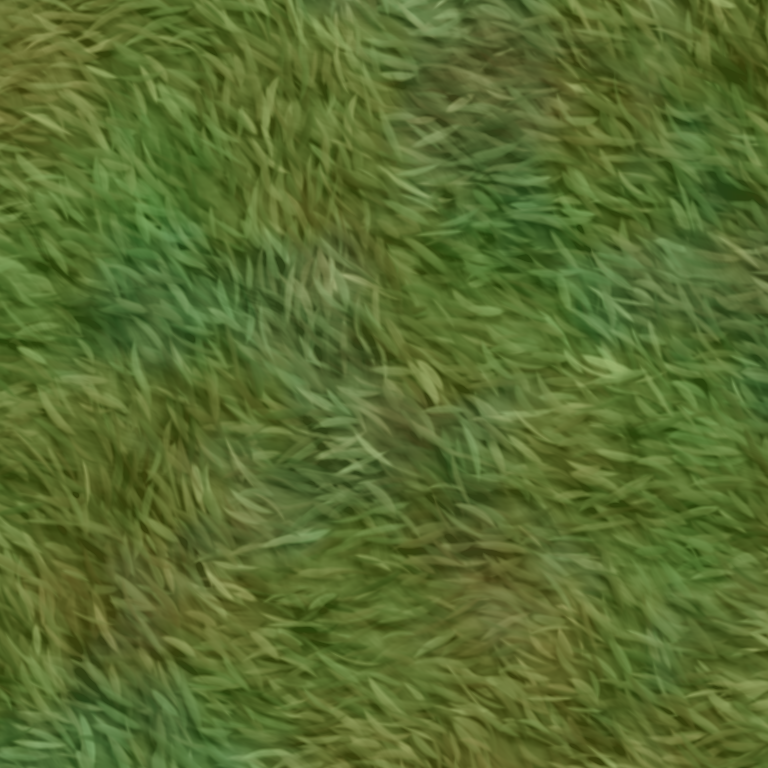
This texture is drawn by a Shadertoy shader. Its source:

```glsl
// Soft, slightly blurred meadow grass seen from above.
// Layers of scattered, bent blades with faint shadows are painted over streaky
// noise; the resulting tone and warmth are then mapped to greens.

const int   LAYERS      = 9;
const float CELL        = 0.052;   // spacing of blades in one layer
const float LEAN        = -0.62;   // main blade direction, radians
const float SWIRL       = 1.5;     // drift of direction between tufts
const float SCATTER     = 1.3;     // random spread of direction
const float SOFTNESS    = 0.0030;  // blur of blade edges
const float OPACITY     = 0.72;
const float SHADOW      = 0.09;
const float CONTRAST    = 1.15;
const vec3  DARK_GREEN  = vec3(0.235, 0.305, 0.080);
const vec3  MID_GREEN   = vec3(0.375, 0.455, 0.195);
const vec3  LIGHT_GREEN = vec3(0.515, 0.595, 0.335);
const vec3  WARM_SHIFT  = vec3(0.065, -0.012, 0.004);
const vec3  COOL_SHIFT  = vec3(-0.020, 0.004, 0.045);

vec4 hash4(vec2 p) {
    vec4 q = fract(p.xyxy * vec4(0.1031, 0.1030, 0.0973, 0.1099));
    q += dot(q, q.wzxy + 33.33);
    return fract((q.xxyz + q.yzzw) * q.zywx);
}

float noise(vec2 p) {
    vec2 i = floor(p), f = fract(p);
    f = f * f * (3.0 - 2.0 * f);
    float low  = mix(hash4(i).x, hash4(i + vec2(1, 0)).x, f.x);
    float high = mix(hash4(i + vec2(0, 1)).x, hash4(i + vec2(1, 1)).x, f.x);
    return mix(low, high, f.y);
}

float fbm(vec2 p) {
    float sum = 0.0, amp = 0.5;
    for (int i = 0; i < 4; i++) {
        sum += amp * noise(p);
        p = mat2(0.8, 0.6, -0.6, 0.8) * p * 2.03 + 7.1;
        amp *= 0.5;
    }
    return sum / 0.9375;
}

vec2 rotate(vec2 p, float angle) {
    float c = cos(angle), s = sin(angle);
    return vec2(c * p.x + s * p.y, c * p.y - s * p.x);
}

// Noise stretched along the main direction of the blades, -0.5 to 0.5
float streaks(vec2 uv, float scale) {
    vec2 warp = vec2(noise(uv * 9.0), noise(uv * 9.0 + 31.0)) * 0.07;
    return fbm(rotate(uv + warp, LEAN) * vec2(0.38, 1.0) * scale) - 0.5;
}

// Paints one layer of blades over paint = (tone, warmth)
vec2 bladeLayer(vec2 paint, vec2 uv, float layer) {
    vec2 p = rotate(uv, layer * 1.7) / CELL + layer * 5.37;
    vec2 home = floor(p);
    for (int y = -1; y <= 1; y++)
    for (int x = -1; x <= 1; x++) {
        vec2 id = home + vec2(x, y);
        vec4 place = hash4(id + layer * 17.0);
        vec4 look  = hash4(id + layer * 29.0 + 101.0);
        vec2 root = rotate((id + place.xy - layer * 5.37) * CELL, -layer * 1.7);

        // Blade frame: x runs along the blade, y across it
        float angle = LEAN + SWIRL * (noise(root * 5.0 + 3.0) - 0.5)
                    + SCATTER * (place.z - 0.5);
        float halfLength = CELL * mix(0.45, 0.90, place.w);
        vec2 q = rotate(uv - root, angle);
        float along = q.x / halfLength;
        float across = q.y + (look.x - 0.5) * 0.5 * halfLength * along * along;

        // Tapered body and a broader shadow below it
        float width = mix(0.0026, 0.0068, look.y) * max(1.0 - along * along, 0.0);
        float ends = 1.0 - smoothstep(0.6, 1.0, abs(along));
        float body = ends * (1.0 - smoothstep(-SOFTNESS, SOFTNESS, abs(across) - width));
        float shade = ends * (1.0 - smoothstep(0.0, 0.007, abs(across + 0.006) - width));

        float tone = 0.60 + 0.72 * (look.z - 0.5) + 0.24 * smoothstep(0.93, 1.0, look.z);
        tone += 0.35 * (noise(root * 11.0 + 50.0) - 0.5);
        tone += 0.10 * clamp(across / 0.005, -1.0, 1.0) - 0.06 * along;
        paint.x -= SHADOW * shade;
        paint = mix(paint, vec2(tone, look.w - 0.5), body * OPACITY);
    }
    return paint;
}

void mainImage(out vec4 fragColor, in vec2 fragCoord) {
    vec2 uv = fragCoord / iResolution.y;

    // Shaded undergrowth, then blades from bottom to top
    vec2 paint = vec2(0.42 + 0.9 * streaks(uv, 34.0), 0.0);
    for (int i = 0; i < LAYERS; i++)
        paint = bladeLayer(paint, uv, float(i) + 1.0);

    // Tufts, small gaps and fine mottling
    float tone = 0.5 + CONTRAST * (paint.x - 0.5);
    tone += 0.40 * (fbm(uv * 6.0 + 12.0) - 0.5);
    tone += 0.45 * streaks(uv + 4.0, 48.0);
    tone -= 0.35 * smoothstep(0.12, 0.30, streaks(uv + 9.0, 26.0));
    tone = clamp(tone, -0.15, 1.35);

    // Tone to green, then warm olive and cool bluish patches
    vec3 color = tone < 0.5 ? mix(DARK_GREEN, MID_GREEN, tone * 2.0)
                            : mix(MID_GREEN, LIGHT_GREEN, tone * 2.0 - 1.0);
    float warmth = 2.6 * (fbm(uv * 4.5 + 21.0) - 0.5) + 0.7 * paint.y;
    float coolness = smoothstep(0.52, 0.75, fbm(uv * 5.0 + 63.0));
    color += WARM_SHIFT * clamp(warmth, -1.2, 1.2) + COOL_SHIFT * coolness;

    fragColor = vec4(clamp(color, 0.0, 1.0), 1.0);
}
```
